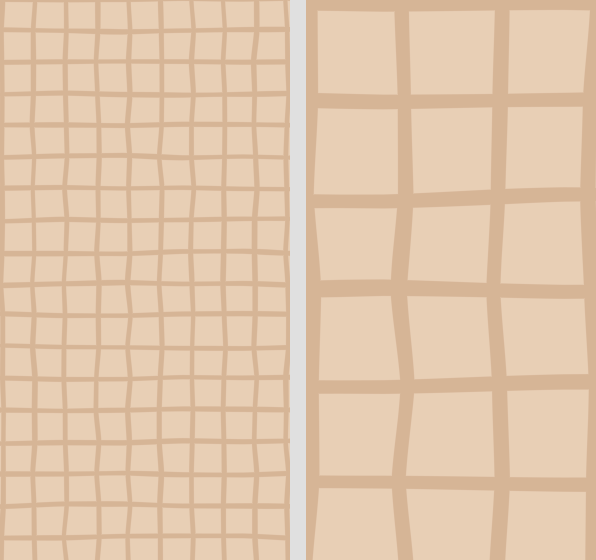
Left, the full canvas; right, a detail of the centre.
This pattern is drawn by a Shadertoy shader. Its source:

```glsl
// Hand-drawn tan grid of slightly crooked lines on a cream ground
#define CELLS_ACROSS 9.16
#define GRID_OFFSET vec2(0.07, 0.735)
#define LINE_WIDTH 0.157
#define WIDTH_VARIATION 0.025
#define COLUMN_WOBBLE 0.055
#define ROW_WOBBLE 0.05
#define COLUMN_KNOT 1.0
#define ROW_KNOT 1.9
#define CREAM vec3(0.91, 0.81, 0.71)
#define TAN vec3(0.84, 0.71, 0.59)

float hash(vec2 p) {
    return fract(sin(dot(p, vec2(127.1, 311.7))) * 43758.5453);
}

// Signed noise along one line: nearly straight runs between knots
float lineNoise(float lineId, float along) {
    float knot = floor(along);
    float t = fract(along);
    t = mix(t, smoothstep(0.0, 1.0, t), 0.4);
    float start = hash(vec2(lineId, knot));
    float end = hash(vec2(lineId, knot + 1.0));
    return 2.0 * mix(start, end, t) - 1.0;
}

// Coverage of the nearest crooked line in one direction
float crookedLine(float across, float along, float wobble, float knotLength, float seed, float pixel) {
    float id = round(across);
    float key = id + seed;
    float bend = wobble * lineNoise(key, along / knotLength);
    // Each line also sits a little off its even spacing
    bend += 0.02 * (2.0 * hash(vec2(key, 91.0)) - 1.0);
    float width = LINE_WIDTH + WIDTH_VARIATION * lineNoise(key + 40.5, along * 0.6);
    float edge = abs(across - id - bend) - 0.5 * width;
    return 1.0 - smoothstep(-0.75 * pixel, 0.75 * pixel, edge);
}

void mainImage(out vec4 fragColor, in vec2 fragCoord) {
    // Square cells, measured against the canvas width
    float pixel = CELLS_ACROSS / iResolution.x;
    vec2 cell = fragCoord * pixel - GRID_OFFSET;

    // Columns kink at each crossing, rows sway more slowly
    float column = crookedLine(cell.x, cell.y, COLUMN_WOBBLE, COLUMN_KNOT, 17.0, pixel);
    float row = crookedLine(cell.y, cell.x, ROW_WOBBLE, ROW_KNOT, 203.0, pixel);

    vec3 color = mix(CREAM, TAN, max(column, row));
    fragColor = vec4(color, 1.0);
}
```
